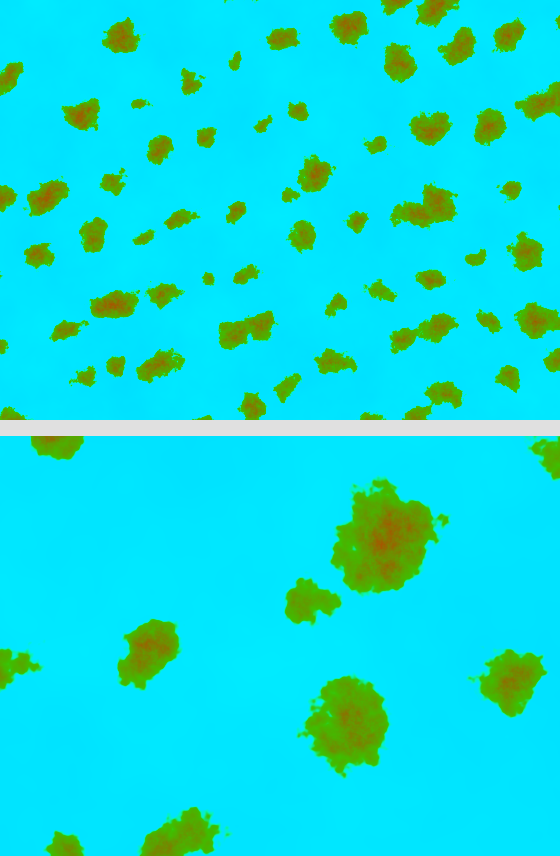
Top: the whole. Bottom: its middle third, enlarged.
This pattern is drawn by a WebGL 1 fragment shader. Its source:

```glsl
precision highp float;

uniform vec2 u_resolution;

const vec3 GROUND = vec3(0.0, 0.9, 1.0);
const vec3 HALO = vec3(0.03, 0.96, 0.7);
const float ROW_TILT = 0.32;
const vec2 CELL = vec2(0.125, 0.157);

vec2 hash2(vec2 cell, float seed) {
  vec2 q = vec2(dot(cell, vec2(127.1, 311.7)), dot(cell, vec2(269.5, 183.3)));
  return fract(sin(q + seed * 17.31) * 43758.55);
}

vec2 rotate(vec2 v, float angle) {
  float c = cos(angle), s = sin(angle);
  return vec2(c * v.x + s * v.y, c * v.y - s * v.x);
}

float cornerRamp(vec2 cell, vec2 offset) {
  float angle = 6.2832 * hash2(cell, 1.0).x;
  return dot(vec2(cos(angle), sin(angle)), offset);
}

float gradientNoise(vec2 p) {
  vec2 i = floor(p), f = fract(p);
  vec2 u = f * f * f * (f * (f * 6.0 - 15.0) + 10.0);
  vec2 e = vec2(1.0, 0.0);
  float low = mix(cornerRamp(i, f), cornerRamp(i + e.xy, f - e.xy), u.x);
  float high = mix(cornerRamp(i + e.yx, f - e.yx),
                   cornerRamp(i + e.xx, f - e.xx), u.x);
  return mix(low, high, u.y);
}

float fbm(vec2 p, float gain) {
  float sum = 0.0, amplitude = 1.0;
  for (int i = 0; i < 4; i++) {
    sum += amplitude * gradientNoise(p);
    p = rotate(p, 0.6) * 2.1 + 7.3;
    amplitude *= gain;
  }
  return sum;
}

// Approximate signed distance to the clump owned by one cell
float clumpDistance(vec2 p, vec2 cell) {
  vec2 place = hash2(cell, 2.0) - 0.5;
  vec2 shape = hash2(cell, 3.0);
  vec2 mood = hash2(cell, 4.0);
  if (mood.x < 0.1) return 1.0;
  vec2 center = (cell + 0.5 + place * vec2(0.65, 0.4)) * CELL;
  float radius = mix(0.016, 0.046, shape.x);
  float stretch = mix(0.95, 1.4, shape.y);
  vec2 q = rotate(p - center, (mood.y - 0.5) * 1.1);
  return (length(q / vec2(stretch, 1.0 / stretch)) - radius) * 0.95;
}

// Nearest clump along the tilted rows
float rowsDistance(vec2 p) {
  vec2 q = rotate(p, ROW_TILT) + vec2(0.0, 0.45 * CELL.y);
  vec2 home = floor(q / CELL);
  float d = 1.0;
  for (int y = -1; y <= 1; y++) {
    for (int x = -1; x <= 1; x++) {
      d = min(d, clumpDistance(q, home + vec2(float(x), float(y))));
    }
  }
  return d;
}

// Green at the rim, through olive, to brown in the thick core
vec3 heatColor(float heat) {
  float red = clamp(heat, 0.13, 0.74);
  float blue = 0.12 * (1.0 - smoothstep(0.14, 0.26, red));
  return vec3(red, 0.99 - red, blue);
}

void main() {
  vec2 p = gl_FragCoord.xy / u_resolution.y;
  vec2 uv = gl_FragCoord.xy / u_resolution;

  // Ragged, lobed outline
  float depth = -rowsDistance(p) + 0.021 * fbm(p * 24.0, 0.58);

  // Thickness colour with fine grain
  float grain = fbm(p * 75.0 + 31.0, 0.75);
  float heat = 0.13 + 2.1 * sqrt(max(depth, 0.0));
  heat += grain * 0.13 * smoothstep(0.0, 0.02, depth);
  heat += 0.07 * (uv.y - uv.x) * smoothstep(0.0, 0.02, depth);

  // Faintly mottled ground
  float mottle = fbm(p * 5.0 + 11.0, 0.6);
  vec3 color = GROUND + vec3(0.0, 0.025, 0.0) * mottle;

  // Pale halo, then the clump itself
  float edge = max(0.0024, 1.0 / u_resolution.y);
  color = mix(color, HALO, smoothstep(-edge, 0.2 * edge, depth));
  color = mix(color, heatColor(heat), smoothstep(-0.2 * edge, edge, depth));
  gl_FragColor = vec4(color, 1.0);
}
```
